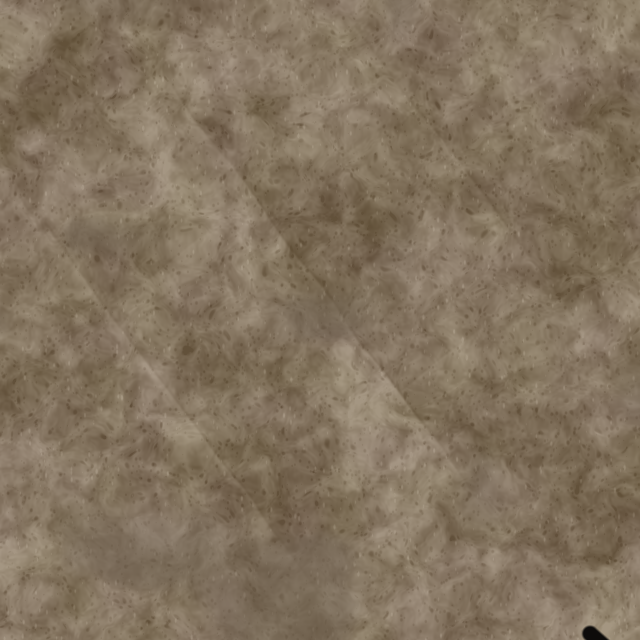
Reproduce this texture procedurally as a WebGL 2 fragment shader.

```glsl
#version 300 es
precision highp float;
// Mottled taupe stone floor with faint diagonal tile seams, pits and pale flecks.

#define DARK_STONE vec3(0.415, 0.347, 0.263)
#define PALE_STONE vec3(0.615, 0.557, 0.479)
#define GREY_STAIN vec3(0.450, 0.395, 0.335)
#define ALONG vec2(0.596, -0.803)
#define TILE vec2(0.75, 0.287)
#define TILE_ORIGIN vec2(0.06, 0.731)
#define MOTTLE 0.27
#define SEAM_STEP 0.17
#define PIT_SHARE 0.30
#define FLECK_SHARE 0.17

uniform vec2 u_resolution;
out vec4 fragColor;

// Integer hash of a cell: two values in 0..1
vec2 hash2(vec2 cell, uint seed) {
  uvec2 q = uvec2(ivec2(cell) + 4096) * uvec2(1597u, 3571u);
  uint h = (q.x ^ (q.y << 7)) + seed * 7919u;
  h = (h ^ (h >> 15)) * 739391u;
  h = (h ^ (h >> 13)) * 668265u;
  h ^= h >> 16;
  uint g = (h ^ (h >> 11)) * 914747u;
  g ^= g >> 15;
  return vec2(h & 65535u, g & 65535u) / 65535.0;
}

// Smooth value noise in -1..1
float noise(vec2 p, uint seed) {
  vec2 i = floor(p), f = fract(p);
  f = f * f * (3.0 - 2.0 * f);
  float low = mix(hash2(i, seed).x, hash2(i + vec2(1, 0), seed).x, f.x);
  float high = mix(hash2(i + vec2(0, 1), seed).x, hash2(i + 1.0, seed).x, f.x);
  return 2.0 * mix(low, high, f.y) - 1.0;
}

// Octaves turned against each other, from broad clouds to fine grain
float mottle(vec2 p) {
  float sum = 0.0, scale = 5.0;
  mat2 turn = mat2(0.8, 0.6, -0.6, 0.8);
  for (int i = 0; i < 6; i++) {
    float weight = i < 4 ? 0.85 + 0.1 * float(i) : 1.35 - 0.17 * float(i);
    sum += weight * noise(p * scale, uint(i + 1));
    p = turn * p;
    scale *= 2.1;
  }
  return sum;
}

// Scattered soft ovals, a share of the cells holding one each
float specks(vec2 p, float cells, vec2 size, float share, uint seed) {
  vec2 q = p * cells, home = floor(q);
  float cover = 0.0;
  for (int y = -1; y <= 1; y++) {
    for (int x = -1; x <= 1; x++) {
      vec2 cell = home + vec2(x, y);
      vec2 kind = hash2(cell, seed + 1u);
      vec2 offset = q - cell - hash2(cell, seed);
      float reach = length(offset / (size * (0.5 + kind.y)));
      cover = max(cover, step(kind.x, share) * (0.4 + 0.6 * kind.y) * smoothstep(1.0, 0.2, reach));
    }
  }
  return cover;
}

// Signed distance to the nearest of evenly spaced lines
float lineDistance(float x, float spacing) {
  return (fract(x / spacing + 0.5) - 0.5) * spacing;
}

// Pale on the negative side of a seam, dark on the positive side
float seamTone(float d, float reach, float blur) {
  return -(2.0 * smoothstep(-blur, blur, d) - 1.0) * max(0.0, 1.0 - abs(d) / reach);
}

void main() {
  vec2 p = gl_FragCoord.xy / u_resolution.y;
  float blur = max(0.0025, 1.0 / u_resolution.y);

  // Ragged cloudy stone
  vec2 ragged = p + 0.012 * vec2(noise(p * 22.0, 20u), noise(p * 22.0, 21u))
                  + 0.004 * vec2(noise(p * 70.0, 22u), noise(p * 70.0, 23u));
  float tone = 0.54 + MOTTLE * 0.85 * mottle(ragged);
  tone += 0.05 * noise(p * vec2(210.0, 110.0), 24u);

  // Running-bond tiles, worn away toward the borders
  vec2 tilePos = vec2(dot(p, ALONG), dot(p, vec2(-ALONG.y, ALONG.x))) - TILE_ORIGIN;
  tilePos += 0.004 * vec2(noise(p * 13.0, 30u), noise(p * 13.0, 31u));
  float row = floor(tilePos.y / TILE.y);
  float rowSeam = lineDistance(tilePos.y, TILE.y);
  float endSeam = lineDistance(tilePos.x + 0.5 * TILE.x * mod(row, 2.0), TILE.x);
  float worn = smoothstep(0.62, 0.15, length(p - vec2(0.45, 0.5)));
  worn *= 0.75 + 0.35 * noise(p * 5.0, 32u);
  tone += SEAM_STEP * worn * seamTone(rowSeam, 0.14, blur);
  tone -= 0.7 * SEAM_STEP * worn * seamTone(endSeam, 0.07, blur) * smoothstep(0.0, 0.01, abs(rowSeam));
  tone += 0.10 * worn * smoothstep(0.005, 0.0, abs(rowSeam + 0.004));
  tone -= 0.09 * worn * smoothstep(0.004, 0.0, abs(rowSeam - 0.002));

  // Pits and flecks
  tone -= 0.42 * specks(ragged, 62.0, vec2(0.24, 0.28), PIT_SHARE, 40u);
  tone -= 0.30 * specks(p, 110.0, vec2(0.27, 0.34), PIT_SHARE, 44u);
  tone += 0.36 * specks(p, 75.0, vec2(0.15, 0.32), FLECK_SHARE, 48u);

  // Colour with olive drift and grey stains
  vec3 color = mix(DARK_STONE, PALE_STONE, clamp(tone, -0.15, 1.15));
  color += noise(ragged * 17.0, 50u) * vec3(0.003, -0.002, 0.010);
  float stain = smoothstep(0.30, 0.80, noise(ragged * 8.0, 51u));
  color = mix(color, GREY_STAIN, 0.5 * stain);

  // Dark rounded chip on the lower border
  vec2 chip = p - vec2(0.922, 0.010), axis = vec2(0.025, -0.022);
  float chipDistance = length(chip - axis * clamp(dot(chip, axis) / dot(axis, axis), 0.0, 1.0)) - 0.012;
  color = mix(color, vec3(0.05, 0.045, 0.04), smoothstep(blur, -blur, chipDistance));

  fragColor = vec4(color, 1.0);
}
```
